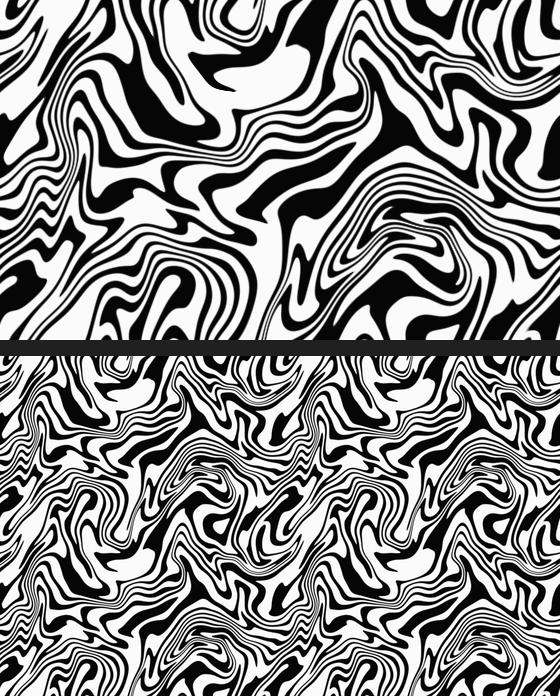
Top: one tile. Bottom: repeated 2 by 2.
Reproduce this pattern procedurally as a Shadertoy shader.

```glsl
// Seamless black and white marbled ink: contour bands of a wave field folded by random shears.

const float TAU = 6.2831853;
const vec2 TILE = vec2(1.65, 1.0);   // tile size, in canvas heights

float hash(float n) {
    return fract(sin(n * 127.1) * 43758.5453);
}

// Wave vector with a whole number of cycles across the tile
vec2 waveVector(float angle, float frequency) {
    return round(frequency * TILE * vec2(cos(angle), sin(angle))) / TILE;
}

float wave(vec2 p, vec2 k, float seed) {
    return sin(TAU * (dot(k, p) + hash(seed)));
}

// Slides the plane along the crests of one wave, preserving area
vec2 shear(vec2 p, vec2 k, float strain, float seed) {
    return p + vec2(-k.y, k.x) / dot(k, k) * wave(p, k, seed) * strain / TAU;
}

// Folds the plane: small ripples first, then broad to narrow bends
vec2 fold(vec2 p) {
    for (int i = 0; i < 3; i++) {
        float n = float(i);
        p = shear(p, waveVector(0.5 + 2.4 * n, 4.5 + n), 0.2, n + 31.0);
    }
    for (int i = 0; i < 8; i++) {
        float n = float(i);
        float angle = 2.4 * n + hash(n + 5.0);
        p = shear(p, waveVector(angle, 1.3 + 0.3 * n), 0.95, n + 11.0);
    }
    return p;
}

// Height field whose whole steps become the ink bands: a tilted ramp plus hills
float inkHeight(vec2 q) {
    float height = dot(q, waveVector(1.9, 8.0));
    for (int i = 0; i < 4; i++) {
        float n = float(i);
        height += 0.8 * wave(q, waveVector(1.2 + 0.45 * n, 1.2 + 0.3 * n), n + 51.0);
    }
    return height;
}

void mainImage(out vec4 fragColor, in vec2 fragCoord) {
    vec2 p = fragCoord / iResolution.xy * TILE;
    vec2 q = fold(p);
    float height = inkHeight(q);

    // Slope by central differences
    vec2 e = vec2(0.001, 0.0);
    vec2 gradient = vec2(inkHeight(fold(p + e.xy)) - inkHeight(fold(p - e.xy)),
                         inkHeight(fold(p + e.yx)) - inkHeight(fold(p - e.yx))) / (2.0 * e.x);

    // Bands swell and thin along their length
    float swell = wave(q, waveVector(0.7, 3.0), 71.0) + wave(p, waveVector(2.3, 2.5), 72.0);
    float halfWidth = 0.22 + 0.03 * swell;

    // Distance to the band edge, in canvas heights
    float edge = (abs(fract(height) - 0.5) - halfWidth) / max(length(gradient), 0.5);

    float soft = max(0.003, 0.7 / iResolution.y);
    vec3 ink = vec3(0.025);
    vec3 paper = vec3(0.985);
    fragColor = vec4(mix(ink, paper, smoothstep(-soft, soft, edge)), 1.0);
}
```
